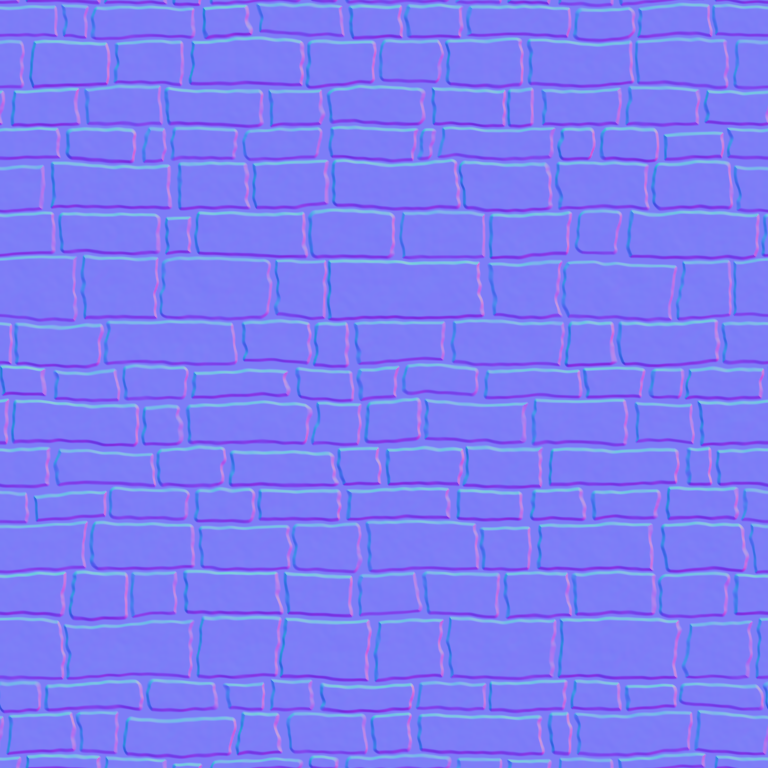
Reproduce this texture map procedurally as a WebGL 1 fragment shader.

```glsl
precision highp float;

uniform vec2 u_resolution;

vec2 hash2(vec2 cell) {
    vec3 v = fract(cell.xyx * vec3(0.1031, 0.1030, 0.0973));
    v += dot(v, v.yzx + 33.33);
    return fract((v.xx + v.yz) * v.zy);
}

float cornerSlope(vec2 cell, vec2 offset, float period) {
    return dot(hash2(mod(cell, period) + period) * 2.0 - 1.0, offset);
}

// Gradient noise that tiles after a whole number of cells
float gradientNoise(vec2 p, float period) {
    p *= period;
    vec2 cell = floor(p);
    vec2 f = p - cell;
    vec2 s = f * f * f * (f * (f * 6.0 - 15.0) + 10.0);
    vec2 e = vec2(1.0, 0.0);
    float low = mix(cornerSlope(cell, f, period), cornerSlope(cell + e, f - e, period), s.x);
    float high = mix(cornerSlope(cell + e.yx, f - e.yx, period),
                     cornerSlope(cell + 1.0, f - 1.0, period), s.x);
    return mix(low, high, s.y);
}

// Climbs the courses up to y; course holds base, height and index
void climbCourses(mat3 heights, float y, inout vec3 course) {
    for (int i = 0; i < 3; i++) {
        for (int j = 0; j < 3; j++) {
            float top = course.x + course.y;
            if (y >= top) course = vec3(top, heights[i][j], course.z + 1.0);
        }
    }
}

// Position of a vertical joint, in average stone widths
float jointAt(float index, float count, float row) {
    return index + 0.76 * (hash2(vec2(mod(index, count) + 3.0, row * 7.0 + 11.0)).x - 0.5);
}

float roundedBox(vec2 p, vec2 halfSize, float radius) {
    vec2 q = abs(p) - halfSize + radius;
    return length(max(q, 0.0)) + min(max(q.x, q.y), 0.0) - radius;
}

float wallHeight(vec2 p) {
    // Uneven, chipped joints
    vec2 wall = p;
    wall.x += 0.012 * gradientNoise(p + 0.37, 15.0) + 0.005 * gradientNoise(p, 64.0);
    wall.y += 0.011 * gradientNoise(p + 0.61, 9.0) + 0.003 * gradientNoise(p + 0.23, 48.0);

    // Course heights from the bottom, in 768ths of the canvas
    float y = fract(wall.y + 0.005) * 768.0;
    vec3 course = vec3(0.0, 0.0, -1.0);
    climbCourses(mat3(17, 43, 32, 62, 46, 51, 34, 41, 46), y, course);
    climbCourses(mat3(34, 46, 62, 47, 49, 35, 40, 48, 35), y, course);

    // Taller courses hold fewer, wider stones
    vec2 rowRandom = hash2(vec2(course.z + 5.0, 41.0));
    float count = floor(min(13.6 - 0.11 * course.y + 2.0 * rowRandom.x, 11.5));
    float x = fract(wall.x + rowRandom.y) * count;
    float index = floor(x + 0.5);
    if (x < jointAt(index, count, course.z)) index -= 1.0;

    // Each stone has its own inset sides, corner radius and relief
    vec2 id = vec2(mod(index, count) + 17.0, course.z * 5.0 + 29.0);
    vec2 sideRandom = hash2(id);
    vec2 edgeRandom = hash2(id + 57.0);
    vec2 shapeRandom = hash2(id + 113.0);
    vec2 low = vec2(jointAt(index, count, course.z) / count, course.x / 768.0);
    vec2 high = vec2(jointAt(index + 1.0, count, course.z) / count,
                     (course.x + course.y) / 768.0);
    low += 0.0005 + vec2(0.005 * sideRandom.x, 0.003 * pow(edgeRandom.x, 4.0));
    high -= 0.0005 + vec2(0.005 * sideRandom.y, 0.007 * pow(edgeRandom.y, 5.0));
    float radius = 0.003 + 0.007 * shapeRandom.x * shapeRandom.x;
    float d = roundedBox(vec2(x / count, y / 768.0) - 0.5 * (low + high),
                         0.5 * (high - low), radius);
    float stone = smoothstep(0.0, 0.0052, -d);

    // Faint dents and grain on the faces
    float grain = 0.0004 * gradientNoise(p, 28.0) + 0.00014 * gradientNoise(p + 0.41, 90.0);
    return stone * (mix(0.0019, 0.0027, shapeRandom.y) + grain);
}

void main() {
    vec2 p = gl_FragCoord.xy / u_resolution;
    vec2 e = vec2(0.001, 0.0);
    vec2 slope = vec2(wallHeight(p + e) - wallHeight(p - e),
                      wallHeight(p + e.yx) - wallHeight(p - e.yx)) / (2.0 * e.x);
    vec3 normal = normalize(vec3(-slope, 1.0));

    // Pack the normal as colour
    gl_FragColor = vec4(vec3(0.49, 0.49, 0.485) + normal * vec3(0.5, 0.5, 0.485), 1.0);
}
```
